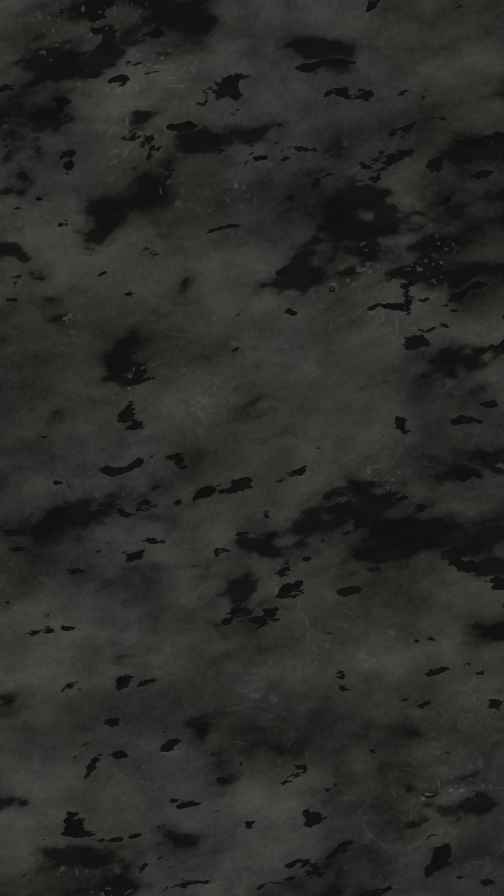
A Shadertoy shader for this texture:

```glsl
const vec3 STONE_TINT = vec3(0.945, 1.0, 0.895);
const vec3 COOL_TINT = vec3(0.965, 1.0, 0.96);
const vec3 BLACK_MINERAL = vec3(0.066, 0.068, 0.064);
const float BASE_TONE = 0.192;
const float CLOUD_CONTRAST = 0.21;
const float HAZE_DEPTH = 0.045;
const float GRAIN_TILT = 0.22;
const float VEIN_GLOW = 0.035;
const float SCRATCH_GLOW = 0.05;
const float GLINT_GLOW = 0.13;
const float SCRATCH_CELLS = 9.0;
const float SCRATCH_WIDTH = 0.0011;

float hash(vec2 p) {
    vec3 q = fract(p.xyx * 0.1031);
    q += dot(q, q.yzx + 33.33);
    return fract((q.x + q.y) * q.z);
}

float noise(vec2 p) {
    vec2 i = floor(p), f = fract(p);
    f = f * f * (3.0 - 2.0 * f);
    return mix(mix(hash(i), hash(i + vec2(1, 0)), f.x),
               mix(hash(i + vec2(0, 1)), hash(i + vec2(1, 1)), f.x), f.y);
}

float fbm(vec2 p) {
    float sum = 0.0, weight = 0.516;
    for (int i = 0; i < 5; i++) {
        sum += weight * noise(p);
        p = mat2(1.6, 1.2, -1.2, 1.6) * p + 17.3;
        weight *= 0.5;
    }
    return sum;
}

mat2 rotation(float angle) {
    float c = cos(angle), s = sin(angle);
    return mat2(c, -s, s, c);
}

// Sparse straight hairlines, at most one per cell
float scratches(vec2 p, float pixel) {
    vec2 grid = p * SCRATCH_CELLS, cell = floor(grid);
    float cover = 0.0;
    for (int y = -1; y <= 1; y++)
    for (int x = -1; x <= 1; x++) {
        vec2 id = cell + vec2(x, y);
        vec2 center = id + vec2(hash(id + 3.1), hash(id + 8.7));
        float angle = mix(-0.4, 1.5, hash(id + 21.4));
        vec2 d = rotation(angle) * (grid - center) / SCRATCH_CELLS;
        d.y += 4.0 * d.x * d.x * (hash(id + 5.5) - 0.5);
        float halfLength = mix(0.012, 0.05, hash(id + 13.9));
        float line = 1.0 - smoothstep(0.0, SCRATCH_WIDTH + pixel * 0.7, abs(d.y));
        line *= 1.0 - smoothstep(halfLength * 0.4, halfLength, abs(d.x));
        cover = max(cover, line * step(0.45, hash(id + 40.2)));
    }
    return cover;
}

void mainImage(out vec4 fragColor, in vec2 fragCoord) {
    float pixel = 1.0 / iResolution.x;
    vec2 p = fragCoord * pixel + 4.0;
    vec2 warp = vec2(fbm(p * 9.0), fbm(p * 9.0 + 50.0)) - 0.5;
    vec2 q = rotation(GRAIN_TILT) * p + warp * 0.04;

    // Cloudy grey-green body
    float cloud = fbm(q * vec2(6.0, 9.0) + 11.0);
    float mottle = fbm(q * vec2(22.0, 38.0) + 70.0);
    float tone = BASE_TONE + CLOUD_CONTRAST * (cloud - 0.5) + 0.07 * (mottle - 0.5);

    // Dark minerals gather in clusters, with soft grey surroundings
    float cluster = fbm(p * vec2(2.6, 3.2) + 31.0) - 0.5;
    float mineral = fbm(q * vec2(8.0, 15.0) + 93.0) + 0.6 * cluster;
    float chip = fbm(q * vec2(17.0, 32.0) + 140.0) + 0.35 * cluster;
    float haze = smoothstep(0.50, 0.70, mineral);
    float black = max(smoothstep(0.65, 0.74, mineral) * 0.9,
                      smoothstep(0.71, 0.76, chip));
    tone -= HAZE_DEPTH * haze;

    // Fine grain, pale veins and hairlines
    tone += 0.022 * (noise(p * 150.0) - 0.5) + 0.016 * (noise(p * 270.0) - 0.5);
    float ridge = abs(fbm(q * vec2(7.0, 9.0) + 200.0) - 0.5);
    float vein = 1.0 - smoothstep(0.0, 0.014, ridge);
    float worn = smoothstep(0.48, 0.68, fbm(p * 5.0 + 260.0));
    tone += VEIN_GLOW * vein * worn;
    tone += SCRATCH_GLOW * scratches(p, pixel) * (0.25 + 0.75 * worn);

    float coolness = smoothstep(0.4, 0.65, fbm(q * 5.0 + 310.0));
    vec3 color = tone * mix(STONE_TINT, COOL_TINT, coolness * 0.6);
    color = mix(color, BLACK_MINERAL * (0.75 + 0.5 * mottle), black);

    // Crumbly glints on the dark clusters
    float crumb = smoothstep(0.74, 0.92, noise(q * vec2(110.0, 130.0)));
    float patchMask = smoothstep(0.60, 0.72, fbm(p * 8.0 + 400.0));
    color += GLINT_GLOW * crumb * patchMask * (0.3 + 0.7 * haze);

    fragColor = vec4(clamp(color, 0.0, 1.0), 1.0);
}
```
